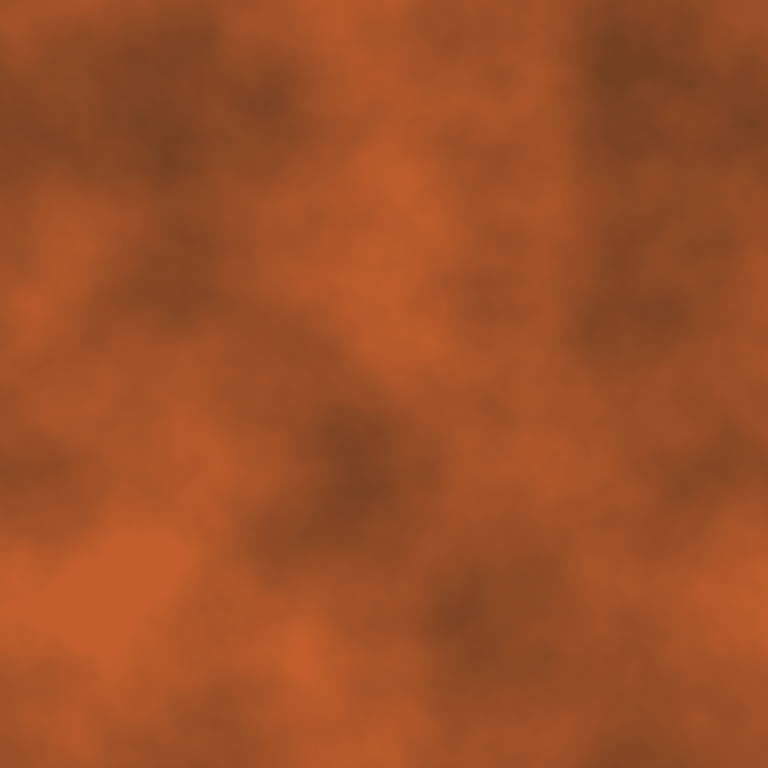
Write a three.js fragment shader that draws this texture.

```glsl
// Soft, cloudy rust-orange surface with dark brown patches, tiling seamlessly.

varying vec2 vUv;

const vec3 DARK_BROWN = vec3(0.450, 0.250, 0.132);
const vec3 RUST_ORANGE = vec3(0.760, 0.370, 0.174);
const float BASE_CELLS = 3.0;   // whole number of noise cells across the tile
const int OCTAVES = 6;
const float GAIN = 0.5;         // strength of each finer octave
const float CONTRAST = 0.80;
const float BALANCE = 0.525;    // mean position between the two colours
const float SEED = 17.0;
const float TAU = 6.2831853;

float hash(vec2 p) {
  vec3 q = fract(vec3(p.xyx) * 0.1031);
  q += dot(q, q.yzx + 33.33);
  return fract((q.x + q.y) * q.z);
}

// Unit gradient of a lattice corner, wrapped to the period
vec2 cornerGradient(vec2 corner, float period, float seed) {
  float angle = TAU * hash(mod(corner, period) + seed);
  return vec2(cos(angle), sin(angle));
}

// Gradient noise that repeats every period cells
float gradientNoise(vec2 p, float period, float seed) {
  vec2 cell = floor(p);
  vec2 f = p - cell;
  vec2 fade = f * f * f * (f * (f * 6.0 - 15.0) + 10.0);
  vec2 right = vec2(1.0, 0.0);
  vec2 up = vec2(0.0, 1.0);
  float a = dot(cornerGradient(cell, period, seed), f);
  float b = dot(cornerGradient(cell + right, period, seed), f - right);
  float c = dot(cornerGradient(cell + up, period, seed), f - up);
  float d = dot(cornerGradient(cell + 1.0, period, seed), f - 1.0);
  return mix(mix(a, b, fade.x), mix(c, d, fade.x), fade.y);
}

// Octaves double in frequency, so each one still fits the tile
float cloudNoise(vec2 uv) {
  float sum = 0.0;
  float amplitude = 1.0;
  float cells = BASE_CELLS;
  float seed = SEED;
  for (int i = 0; i < OCTAVES; i++) {
    sum += amplitude * gradientNoise(uv * cells, cells, seed);
    amplitude *= GAIN;
    cells *= 2.0;
    seed += SEED;
  }
  return sum;
}

void main() {
  float rust = clamp(BALANCE + CONTRAST * cloudNoise(vUv), 0.0, 1.0);
  gl_FragColor = vec4(mix(DARK_BROWN, RUST_ORANGE, rust), 1.0);
}
```
